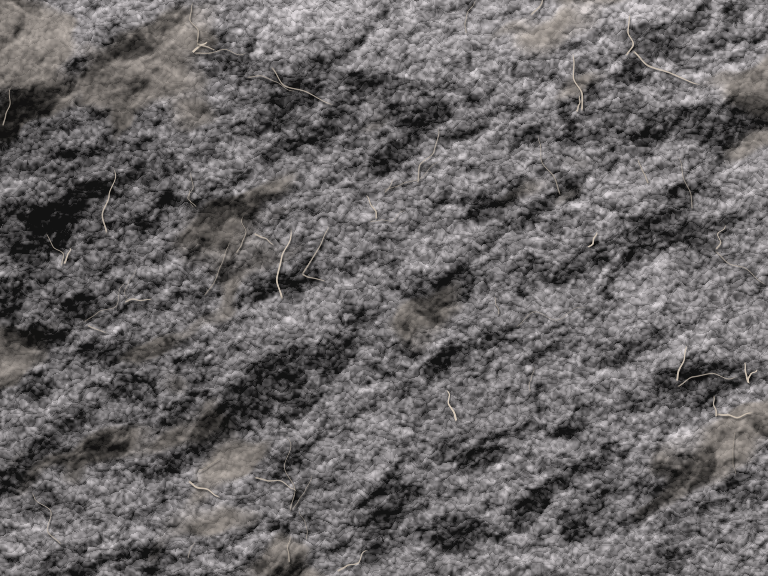
Write a Shadertoy shader that draws this texture.

```glsl
// Draws a rough cut face of grey soil, lit from above, with crumbs and thin pale roots.

const vec2 LIGHT_DIR = vec2(-0.24, 0.97);
const vec3 SOIL_TINT = vec3(1.01, 0.985, 0.995);
const vec3 CLAY_TINT = vec3(1.03, 0.98, 0.94);
const vec3 ROOT_COLOR = vec3(0.78, 0.73, 0.67);
const int ROOT_COUNT = 60;

float hash(vec2 p) {
    vec3 q = fract(p.xyx * 0.1031);
    q += dot(q, q.yzx + 33.33);
    return fract((q.x + q.y) * q.z);
}

vec2 hash2(vec2 p) {
    return vec2(hash(p), hash(p + 71.7));
}

float noise(vec2 p) {
    vec2 i = floor(p), f = fract(p);
    f = f * f * (3.0 - 2.0 * f);
    return mix(mix(hash(i), hash(i + vec2(1, 0)), f.x),
               mix(hash(i + vec2(0, 1)), hash(i + vec2(1, 1)), f.x), f.y);
}

float fbm(vec2 p, int octaves) {
    float sum = 0.0, amp = 0.5, total = 0.0;
    for (int i = 0; i < octaves; i++) {
        sum += amp * noise(p);
        total += amp;
        amp *= 0.5;
        p = mat2(0.8, 0.6, -0.6, 0.8) * p * 2.03 + 17.3;
    }
    return sum / total;
}

// Coordinates stretched along ridges that rise to the right.
vec2 ridgeSpace(vec2 p, float along, float across) {
    return vec2(dot(p, vec2(0.86, 0.51)) * along, dot(p, vec2(-0.51, 0.86)) * across) + 40.0;
}

float height(vec2 p) {
    return fbm(ridgeSpace(p, 7.5, 11.0), 5);
}

// Shadow cast by higher ground towards the light.
float castShadow(vec2 p, float ground) {
    float rise = 0.0;
    for (int i = 1; i <= 8; i++) {
        float d = float(i) * 0.005;
        rise = max(rise, height(p + LIGHT_DIR * d) - ground - 1.5 * d);
    }
    return smoothstep(0.0, 0.1, rise);
}

// Irregular small lumps, shaded by their slope.
float grit(vec2 p, float scale) {
    return fbm(p * scale, 3) - fbm((p + LIGHT_DIR * 0.3 / scale) * scale, 3);
}

// Lit rounded lumps with dark gaps, centred on zero.
float crumbs(vec2 p) {
    vec2 cell = floor(p), nearest = vec2(2.0);
    float tone = 0.0;
    for (int y = -1; y <= 1; y++)
    for (int x = -1; x <= 1; x++) {
        vec2 id = cell + vec2(x, y);
        vec2 d = p - id - hash2(id);
        if (dot(d, d) < dot(nearest, nearest)) {
            nearest = d;
            tone = hash(id + 9.1) - 0.5;
        }
    }
    return 0.25 * dot(nearest, LIGHT_DIR) + 0.3 * (0.42 - length(nearest)) + 0.08 * tone;
}

// Coverage of one bent, tapering root that starts at the origin.
float root(vec2 p, float angle, float len, float width, float seed, float blur) {
    if (dot(p, p) > 1.5 * len * len) return 0.0;
    vec2 dir = vec2(cos(angle), sin(angle));
    float t = dot(p, dir) / len;
    float bend = (noise(vec2(t * 3.5, seed * 7.3)) - 0.5) * 0.22 * len;
    float across = abs(dot(p, vec2(-dir.y, dir.x)) - bend);
    float w = width * (1.0 - 0.5 * t);
    float ends = smoothstep(0.0, 0.06, t) * (1.0 - smoothstep(0.88, 1.0, t));
    return ends * (1.0 - smoothstep(w - blur, w + blur, across));
}

// Adds scattered roots, some sharing a base, each with a soft shadow below.
vec3 addRoots(vec3 color, vec2 p, float aspect, float px) {
    for (int i = 0; i < ROOT_COUNT; i++) {
        float k = float(i);
        vec2 base = hash2(vec2(floor(k * 0.75), 3.7)) * vec2(aspect, 1.0);
        vec2 r = hash2(vec2(k, 19.3)), s = hash2(vec2(k, 57.1));
        float angle = r.x < 0.6 ? mix(0.9, 2.1, s.x) : mix(-0.6, 0.8, s.x);
        float len = mix(0.03, 0.14, r.y * r.y);
        float width = mix(0.0009, 0.002, s.y);
        float shade = root(p - base + vec2(-0.002, 0.004), angle, len, width * 1.3, k, 1.2 * px);
        float cover = root(p - base, angle, len, width, k, 0.6 * px);
        color *= 1.0 - 0.3 * shade;
        color = mix(color, ROOT_COLOR * mix(0.85, 1.1, s.y), cover * mix(0.5, 1.0, s.y));
    }
    return color;
}

// Broad light: pale top edge, brighter right, dark hollow at the left.
float broadLight(vec2 uv) {
    vec2 hollow = (uv - vec2(0.07, 0.6)) / vec2(0.14, 0.23);
    return 0.1 * smoothstep(0.82, 0.98, uv.y) + 0.07 * (uv.x - 0.5)
         - 0.14 * exp(-dot(hollow, hollow));
}

void mainImage(out vec4 fragColor, in vec2 fragCoord) {
    vec2 uv = fragCoord / iResolution.xy;
    vec2 p = fragCoord / iResolution.y;
    float px = 1.0 / iResolution.y;

    // Large relief
    vec2 q = p + 0.06 * (vec2(fbm(p * 11.0, 3), fbm(p * 11.0 + 31.0, 3)) - 0.5);
    float ground = height(q);
    float slope = ground - height(q + LIGHT_DIR * 0.01);
    float light = 0.44 + broadLight(uv) + 1.3 * slope + 0.15 * (ground - 0.5);
    light -= 0.16 * castShadow(q, ground);

    // Smooth clay patches and crumbly soil
    float clay = smoothstep(0.62, 0.72, fbm(ridgeSpace(q, 4.5, 9.0) + 90.0, 3));
    float clumps = smoothstep(0.45, 0.65, fbm(p * 5.0 + 12.0, 2) + 0.12 * abs(uv.x - 0.5));
    vec2 jag = p + 0.018 * (vec2(fbm(p * 55.0, 2), fbm(p * 55.0 + 8.0, 2)) - 0.5);
    float rough = 0.4 * crumbs(jag * 55.0) + 0.45 * crumbs(jag * 110.0)
                + 0.4 * clumps * crumbs(jag * 28.0) + 0.6 * grit(p, 50.0);
    rough += 0.2 * (noise(p * 190.0) - 0.5);
    light += rough * mix(1.0, 0.45, clay);

    // Colour
    vec3 color = clamp(light, 0.07, 0.85) * mix(SOIL_TINT, CLAY_TINT, clay);
    color = addRoots(color, p, iResolution.x / iResolution.y, px);
    fragColor = vec4(color, 1.0);
}
```
